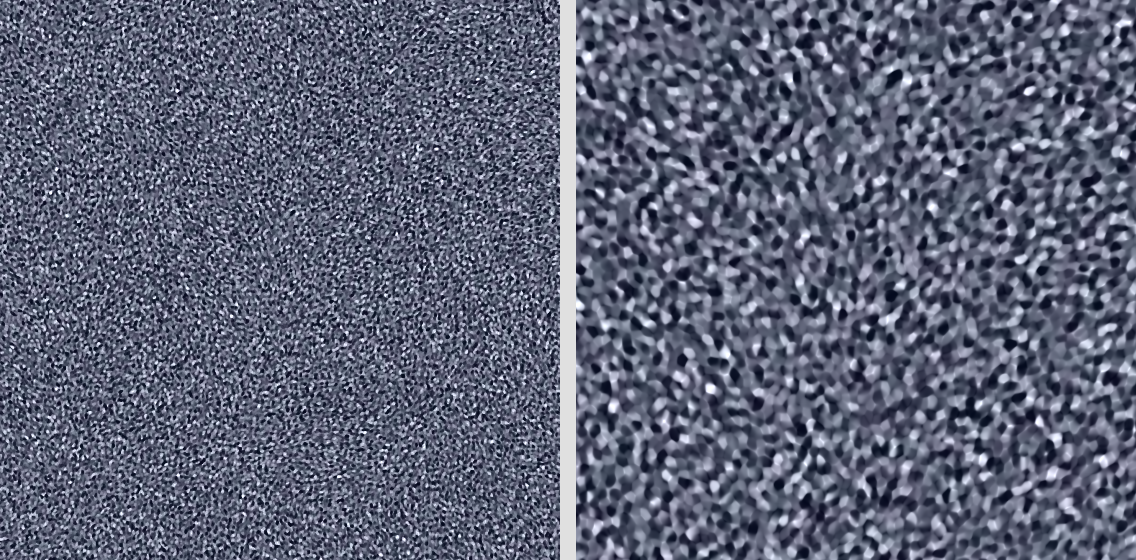
Left, the full canvas; right, a detail of the centre.
A three.js fragment shader for this texture:

```glsl
// Dense blue-grey pile carpet: short, soft, elongated tufts of random brightness.
// Each jittered grid cell holds one tilted tuft with a shaded rim, so that light
// and dark alternate closely; the normalised sum is toned from navy to pale blue.

#define TUFTS 218.0          // tufts across the canvas
#define TUFT_WIDTH 0.43      // Gaussian radius across a tuft, in cells
#define TUFT_LENGTH 0.64     // Gaussian radius along a tuft, in cells
#define RIM 0.36             // depth of the rim; 0.5 cancels all broad variation
#define LEAN 1.2             // mean tuft direction, in radians
#define LEAN_DRIFT 2.4       // slow change of direction over the carpet
#define LEAN_JITTER 1.9      // random turn of single tufts
#define MID_TONE 0.336
#define CONTRAST 0.203
#define CLOUDING 0.10        // strength of the broad light and dark patches
#define TINT_AMOUNT 0.022    // drift between violet and teal
#define COOL_CAST vec3(0.0, 0.02, 0.10)

varying vec2 vUv;

vec3 hash3(vec2 p) {
  vec3 q = fract(vec3(p.xyx) * vec3(0.1031, 0.1030, 0.0973));
  q += dot(q, q.yxz + 33.33);
  return fract((q.xxy + q.yzz) * q.zyx);
}

// Smooth value noise, 0 to 1
float valueNoise(vec2 p) {
  vec2 cell = floor(p);
  vec2 f = fract(p);
  f = f * f * (3.0 - 2.0 * f);
  float low = mix(hash3(cell).x, hash3(cell + vec2(1.0, 0.0)).x, f.x);
  float high = mix(hash3(cell + vec2(0.0, 1.0)).x, hash3(cell + 1.0).x, f.x);
  return mix(low, high, f.y);
}

// Tuft field with mean zero and roughly unit deviation
float pile(vec2 p, float lean) {
  vec2 home = floor(p);
  float sum = 0.0;
  float energy = 0.02;
  for (int j = -2; j <= 2; j++) {
    for (int i = -2; i <= 2; i++) {
      vec2 cell = home + vec2(float(i), float(j));
      vec3 place = hash3(cell + 17.0);
      vec3 shade = hash3(cell + 291.0);
      vec2 d = p - cell - place.xy;
      float angle = lean + (place.z - 0.5) * LEAN_JITTER;
      vec2 axis = vec2(cos(angle), sin(angle));
      vec2 r = vec2(dot(d, axis) / TUFT_LENGTH,
                    dot(d, vec2(-axis.y, axis.x)) / TUFT_WIDTH);
      float r2 = dot(r, r);
      float weight = (1.0 - RIM * r2) * exp(-0.5 * r2);
      sum += weight * (shade.x + shade.y - 1.0);
      energy += weight * weight;
    }
  }
  return 2.45 * sum / sqrt(energy);
}

void main() {
  // Tufts follow a slowly turning nap
  float lean = LEAN + (valueNoise(vUv * 5.0 + 40.0) - 0.5) * LEAN_DRIFT;
  float height = pile(vUv * TUFTS, lean);

  // Faint clouding at two scales
  float cloud = valueNoise(vUv * 11.0 + 70.0) + valueNoise(vUv * 37.0 + 120.0) - 1.0;
  height += cloud * CLOUDING;

  // Tone curve with a soft toe in the shadows
  float tone = MID_TONE + CONTRAST * height + 0.012 * height * height;
  tone = 0.5 * (tone + sqrt(tone * tone + 0.01));

  // Cool cast with small patches of violet and teal
  float tint = (valueNoise(vUv * 75.0 + 210.0) - 0.5) * TINT_AMOUNT;
  vec3 colour = vec3(tone) + COOL_CAST + tint * vec3(1.0, -0.7, 0.3);
  gl_FragColor = vec4(clamp(colour, 0.0, 1.0), 1.0);
}
```
